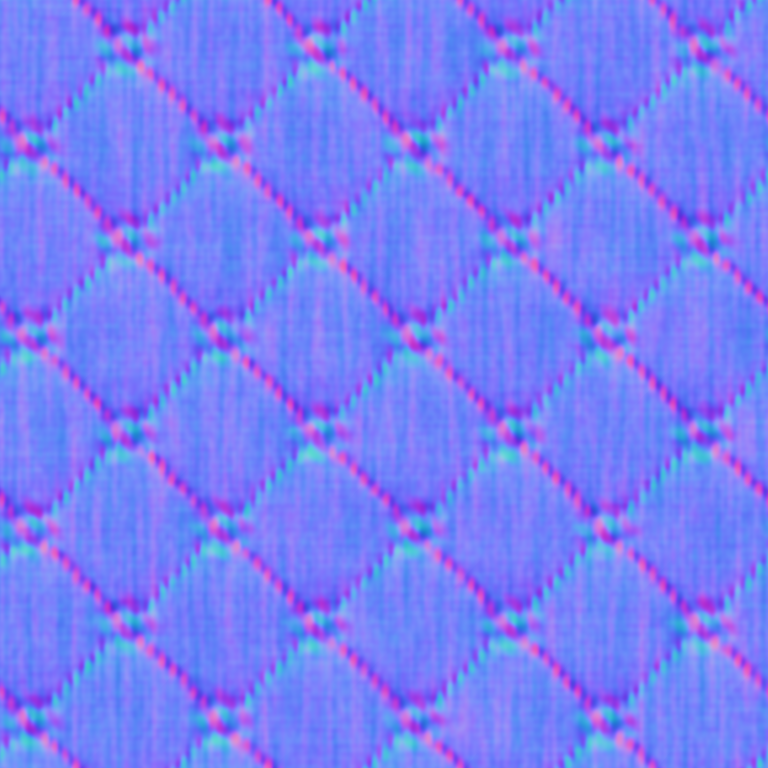
Reproduce this texture map procedurally as a Shadertoy shader.

```glsl
// Tangent-space normal map of quilted cloth: a diamond lattice of stitched seams
// with a puckered knot at every crossing. Surface slopes from pillows, seams, knots
// and woven grain are summed, then normalised; all parts wrap at the canvas edges.

#define REPEATS 4.0                  // lattice cells across and down
#define KNOT_POS vec2(0.162, 0.245)  // first knot, in cells
#define STITCHES 9.0                 // stitches between two knots
#define SEAM_WIDTH 0.044             // seam half width, in cells
#define KNOT_SIZE 0.135              // knot radius, in cells
#define KNOT_DEPTH 0.62              // strength of the knot's folds
#define STREAKS 0.42                 // vertical streak strength
#define WEAVE 96.0                   // threads across the canvas
#define WEAVE_DEPTH vec2(0.03, 0.025)
#define WOBBLE 0.012                 // seam irregularity
#define BASE_TILT vec2(-0.075, 0.02)
#define SOFTNESS 0.97                // flattening of the blue channel

const float PI = 3.14159;
const float TAU = 6.28319;

vec2 hash2(vec2 p) {
    vec3 q = fract(vec3(p.xyx) * vec3(0.1031, 0.1030, 0.0973));
    q += dot(q, q.yzx + 33.33);
    return fract((q.xx + q.yz) * q.zy);
}

float cornerRamp(vec2 cell, vec2 offset, vec2 period) {
    float angle = TAU * hash2(mod(cell, period) + 7.0).x;
    return dot(vec2(cos(angle), sin(angle)), offset);
}

// Gradient noise that wraps after a whole period
float wrapNoise(vec2 uv, vec2 period) {
    vec2 p = uv * period, i = floor(p), f = p - i;
    vec2 u = f * f * f * (f * (f * 6.0 - 15.0) + 10.0);
    vec2 e = vec2(0.0, 1.0);
    return mix(mix(cornerRamp(i, f, period), cornerRamp(i + e.yx, f - e.yx, period), u.x),
               mix(cornerRamp(i + e.xy, f - e.xy, period), cornerRamp(i + 1.0, f - 1.0, period), u.x), u.y);
}

float bell(float x) { return exp(-x * x); }

// Falling seam: red-facing stitches with purple gaps
vec2 fallingSeam(float across, float along) {
    float side = across / SEAM_WIDTH;
    float stitch = sin(TAU * (along * STITCHES + across * 5.0));
    vec2 pull = vec2(0.55, -0.52) + stitch * vec2(0.55, -0.04);
    vec2 groove = vec2(-0.24, -0.28) * side;
    return (pull + groove) * bell(side) - vec2(0.05, 0.04) * side * bell(side * 0.45);
}

// Rising seam: cyan dashes on the lower side, violet ones above
vec2 risingSeam(float across, float along) {
    float side = across / SEAM_WIDTH;
    float stitch = sin(TAU * (along * STITCHES + across * 6.0));
    vec2 pull = vec2(-0.14, 0.07) + stitch * vec2(-0.20, 0.46);
    vec2 groove = vec2(-0.28, 0.38) * side;
    return (pull + groove) * bell(side) + vec2(-0.06, 0.09) * side * bell(side * 0.45);
}

// Diagonal and level folds that cross in the knot, inside a soft wide pucker
vec2 knotSlope(vec2 d, vec2 seed) {
    vec2 r = d / KNOT_SIZE;
    float r2 = dot(r, r);
    float slant = -sin(TAU * 0.74 * (r.x + r.y) + 0.6 * (seed.x - 0.5));
    float level = sin(TAU * (0.86 * r.y - 0.16 * r.x) + 0.6 * (seed.y - 0.5));
    float cross = -sin(TAU * 0.78 * (r.x - 0.25 * r.y));
    vec2 folds = slant * vec2(0.75, -0.65) + level * vec2(0.1, 0.65) + cross * vec2(0.5, 0.1);
    vec2 pucker = vec2(0.26, -0.30) * r * exp(-r2 * 0.6);
    return KNOT_DEPTH * folds * exp(-r2 * r2 * 0.6) + pucker;
}

void mainImage(out vec4 fragColor, in vec2 fragCoord) {
    vec2 uv = fragCoord / iResolution.xy;
    vec2 wobble = vec2(wrapNoise(uv, vec2(29.0)), wrapNoise(uv + 0.37, vec2(29.0)));
    vec2 p = uv * REPEATS - KNOT_POS + WOBBLE * wobble;

    // Diagonal coordinates: knots lie at whole numbers, seams on integer lines
    vec2 diag = vec2(p.x + p.y, p.x - p.y);
    vec2 nearest = round(diag);
    vec2 off = diag - nearest;
    vec2 knotId = mod(vec2(nearest.x + nearest.y, nearest.x - nearest.y), 2.0 * REPEATS);
    vec2 knotOff = 0.5 * vec2(off.x + off.y, off.x - off.y);

    // Each diamond leans a little, fading out at its seams
    vec2 center = floor(diag);
    vec2 cellId = mod(vec2(center.x + center.y, center.x - center.y), 2.0 * REPEATS);
    vec2 rise = sin(PI * diag);
    float inside = rise.x * rise.x * rise.y * rise.y;
    vec2 slope = BASE_TILT + 0.08 * inside * (hash2(cellId + 3.0) - 0.5);

    // Cloth grain: long streaks, soft creases and a fine weave
    float streak = wrapNoise(uv, vec2(88.0, 8.0)) + 0.6 * wrapNoise(uv, vec2(42.0, 4.0));
    slope.x += STREAKS * streak;
    slope.y += 0.09 * wrapNoise(uv, vec2(17.0, 70.0)) + 0.08 * wrapNoise(uv, vec2(19.0));
    slope += 0.14 * vec2(wrapNoise(uv, vec2(100.0, 50.0)), wrapNoise(uv + 0.43, vec2(100.0, 80.0)));
    vec2 threads = sin(TAU * WEAVE * uv) * (0.6 + wrapNoise(uv + 0.19, vec2(31.0)));
    vec2 resolved = smoothstep(2.0, 4.0, iResolution.xy / WEAVE);
    slope += WEAVE_DEPTH * threads * resolved;

    // Seams give way to the folds of the knot
    float reach = dot(knotOff, knotOff) / (KNOT_SIZE * KNOT_SIZE);
    float seamFade = 1.0 - 0.6 * exp(-reach * reach);
    float wear = 1.0 + 0.6 * wrapNoise(uv, vec2(41.0));
    slope += (fallingSeam(off.x, diag.y) + risingSeam(off.y, diag.x)) * seamFade * wear;
    slope += knotSlope(knotOff, hash2(knotId + 11.0)) * wear;

    vec3 normal = normalize(vec3(slope, 1.0));
    normal.z *= SOFTNESS;
    fragColor = vec4(normal * 0.5 + 0.5, 1.0);
}
```
